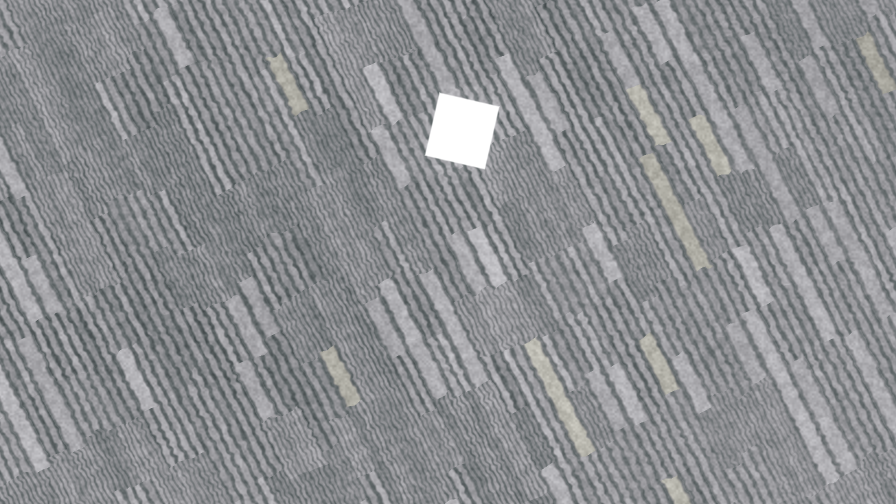
A WebGL 2 fragment shader for this texture:

```glsl
#version 300 es
precision highp float;

uniform vec2 u_resolution;
out vec4 fragColor;

float hash(vec2 p) {
    return fract(sin(dot(p, vec2(127.1, 311.7))) * 43758.5453);
}

float noise(vec2 p) {
    vec2 i = floor(p), f = fract(p);
    f = f * f * (3.0 - 2.0 * f);
    return mix(mix(hash(i), hash(i + vec2(1, 0)), f.x),
               mix(hash(i + vec2(0, 1)), hash(i + vec2(1, 1)), f.x), f.y);
}

// Soft raised yarn between two dark grooves, f in 0..1
float yarn(float f, float inner, float outer) {
    return 1.0 - smoothstep(inner, outer, abs(f - 0.5));
}

vec3 carpet(vec2 p) {
    // Axes across and along the slanted yarns
    float across = dot(p, vec2(0.895, 0.446));
    float along = dot(p, vec2(0.446, -0.895));
    across += 0.012 * (noise(p * 2.0) - 0.5);

    // Woven wobble of the yarn edges
    float wobble = noise(vec2(across * 60.0, along * 110.0)) - 0.5;
    float cell = across / 0.0205 + 0.28 * wobble;
    float stripe = floor(cell);
    float pair = floor(cell / 2.0);
    float group = floor(cell / 8.0);

    // Staggered rows, some joined into longer runs
    float shift = 0.7 * hash(vec2(group, 3.7)) + 0.28 * hash(vec2(pair, 8.1));
    float row = floor(along / 0.125 + shift + 0.08 * wobble + 20.0);
    if (hash(vec2(pair, floor(row / 2.0) + 51.0)) < 0.35) row = floor(row / 2.0) * 2.0;

    // Ordinary, fine and wide pale weaves
    float kind = hash(vec2(group + 13.0, row));
    float tone = hash(vec2(stripe, row + 5.0));
    float blockTone = hash(vec2(pair + 31.0, row));
    float ridge = yarn(fract(cell), 0.17, 0.44);
    float light = 0.55 + 0.11 * tone + 0.05 * blockTone;
    float dark = 0.37 + 0.08 * blockTone;
    float beige = 0.0;
    if (kind > 0.72) {
        ridge = 0.2 + 0.6 * yarn(fract(cell * 2.0), 0.12, 0.46);
    } else if (blockTone > (kind < 0.2 ? 0.5 : 0.84)) {
        ridge = yarn(fract(cell / 2.0), 0.29, 0.45);
        light = 0.65 + 0.08 * hash(vec2(pair, row + 77.0));
        beige = step(0.8, hash(vec2(pair + 9.0, row)));
    }

    // Contrast fades slightly towards the right
    float value = mix(dark, light, ridge);
    value = mix(value, 0.54, 0.2 * smoothstep(0.9, 1.7, p.x));

    // Loops along the yarn and fibre grain
    value += 0.09 * (noise(vec2(across * 130.0, along * 95.0)) - 0.5);
    value += 0.09 * (noise(p * 230.0) - 0.5);
    value += 0.05 * (noise(p * 3.0 + 7.0) - 0.5);

    // Teal grooves, faintly violet yarns, a few beige ones
    vec3 tint = mix(vec3(-0.022, 0.006, 0.012), vec3(0.0, -0.002, 0.014),
                    smoothstep(0.38, 0.62, value));
    return value + mix(tint, vec3(0.015, 0.01, -0.025), beige * ridge);
}

// Signed distance to the tilted white square
float square(vec2 p) {
    p -= vec2(0.917, 0.740);
    p = mat2(0.974, 0.225, -0.225, 0.974) * vec2(p.x, p.y);
    vec2 q = abs(p) - vec2(0.061, 0.064);
    return length(max(q, 0.0)) + min(max(q.x, q.y), 0.0);
}

void main() {
    // Four samples per pixel soften the block edges
    vec3 color = vec3(0.0);
    for (int i = 0; i < 4; i++) {
        vec2 offset = vec2(i % 2, i / 2) * 0.5 - 0.25;
        color += 0.25 * carpet((gl_FragCoord.xy + offset) / u_resolution.y);
    }

    vec2 p = gl_FragCoord.xy / u_resolution.y;
    float edge = 1.0 / u_resolution.y;
    float d = square(p);
    color += 0.04 * exp(-max(d, 0.0) * 40.0);
    color = mix(color, vec3(1.0), 1.0 - smoothstep(-edge, edge, d));
    fragColor = vec4(color, 1.0);
}
```
